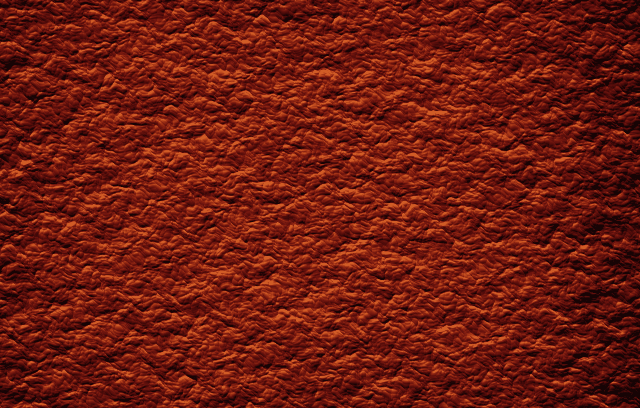
Reproduce this texture procedurally as a Shadertoy shader.

```glsl
// Rough rust-red powder: crumbly cellular relief lit from above, with dark edges.
#define GRAIN_SCALE 13.0   // coarsest clods per canvas height
#define GRAIN_STRETCH 0.74 // below 1 widens the grains
#define GRAIN_TILT -0.22   // direction of the grain rows, radians
#define LIGHT_DIR vec2(-0.28, 0.96)
#define LIGHT_STEP 0.0036  // softness of the shading
#define CONTRAST 2.05
#define BASE_TONE 3.42     // position on the colour ramp, 0 to 5
#define EDGE_DARKNESS 1.5
#define CLOD_DEPTH 1.1

const vec3 RAMP[7] = vec3[7](
    vec3(0.09, 0.015, 0.02), vec3(0.23, 0.03, 0.03), vec3(0.33, 0.05, 0.04),
    vec3(0.43, 0.08, 0.055), vec3(0.55, 0.14, 0.07), vec3(0.69, 0.24, 0.10),
    vec3(0.82, 0.36, 0.15));

vec3 hash3(vec2 cell) {
    vec3 q = fract(cell.xyx * vec3(0.1031, 0.1030, 0.0973));
    q += dot(q, q.yxz + 33.33);
    return fract((q.xxy + q.yzz) * q.zyx);
}

mat2 rotate(float angle) {
    float c = cos(angle), s = sin(angle);
    return mat2(c, -s, s, c);
}

// Height of overlapping round grains of uneven size
float domes(vec2 p) {
    vec2 cell = floor(p), local = p - cell;
    float top = -2.0;
    for (int y = -1; y <= 1; y++)
    for (int x = -1; x <= 1; x++) {
        vec2 offset = vec2(x, y);
        vec3 rnd = hash3(cell + offset + 80.0);
        vec2 d = offset + 0.1 + 0.8 * rnd.xy - local;
        top = max(top, 0.6 * rnd.z - dot(d, d));
    }
    return top;
}

// Four sizes of grain; each is scaled so that its slopes stay comparable
float relief(vec2 p, float roughness) {
    p = rotate(GRAIN_TILT) * p;
    p += 0.004 * sin(p.yx * vec2(71.0, 53.0) + 2.0 * sin(p * 37.0));
    p += 0.0014 * sin(p.yx * vec2(263.0, 219.0));
    p.x *= GRAIN_STRETCH;
    float height = 0.0, scale = GRAIN_SCALE;
    vec4 slopes = vec4(0.24 * roughness, 0.52 * roughness, 0.80, 0.78);
    for (int i = 0; i < 4; i++) {
        float turn = 0.17 * (float(i) - 1.5);
        height += slopes[i] / scale * domes(rotate(turn) * p * scale + 7.3 * float(i));
        scale *= 2.13;
    }
    return height;
}

// Slow drift in brightness, about -1 to 1
float drift(vec2 p) {
    vec2 q = p + 0.12 * sin(p.yx * vec2(7.0, 9.0));
    return 0.6 * sin(q.x * 8.0 + q.y * 5.0) * sin(q.y * 9.0 - q.x * 3.0 + 1.0)
         + 0.4 * sin(q.x * 17.0 - q.y * 13.0) * sin(q.y * 21.0 + q.x * 6.0);
}

vec3 rampColor(float tone) {
    tone = clamp(tone, 0.0, 5.999);
    int i = int(tone);
    return mix(RAMP[i], RAMP[i + 1], fract(tone));
}

void mainImage(out vec4 fragColor, in vec2 fragCoord) {
    vec2 uv = fragCoord / iResolution.xy;
    vec2 p = fragCoord / iResolution.y;
    vec2 side = abs(uv - vec2(0.46, 0.53)) * 2.0;

    // Relief is rougher toward the sides
    float rim = smoothstep(0.55, 1.05, side.x);
    float roughness = 0.95 + 0.3 * rim + 0.2 * drift(p * 0.8 + 3.0);
    float slope = (relief(p, roughness)
                 - relief(p + LIGHT_DIR * LIGHT_STEP, roughness)) / LIGHT_STEP;

    // Broken shadows between loose clods near the right edge
    vec2 clodPos = p + 0.012 * sin(p.yx * vec2(61.0, 47.0));
    float gaps = 1.0 - smoothstep(-0.38, -0.02, domes(clodPos * vec2(11.0, 15.0)));
    float loose = smoothstep(0.82, 0.95, uv.x + 0.05 * drift(p * 1.7));

    // Vignette
    float edge = pow(side.x, 3.5) + 0.45 * pow(side.y, 4.0);

    float tone = BASE_TONE + CONTRAST * slope + 0.22 * drift(p);
    tone -= EDGE_DARKNESS * edge + CLOD_DEPTH * gaps * loose;
    fragColor = vec4(rampColor(tone), 1.0);
}
```
